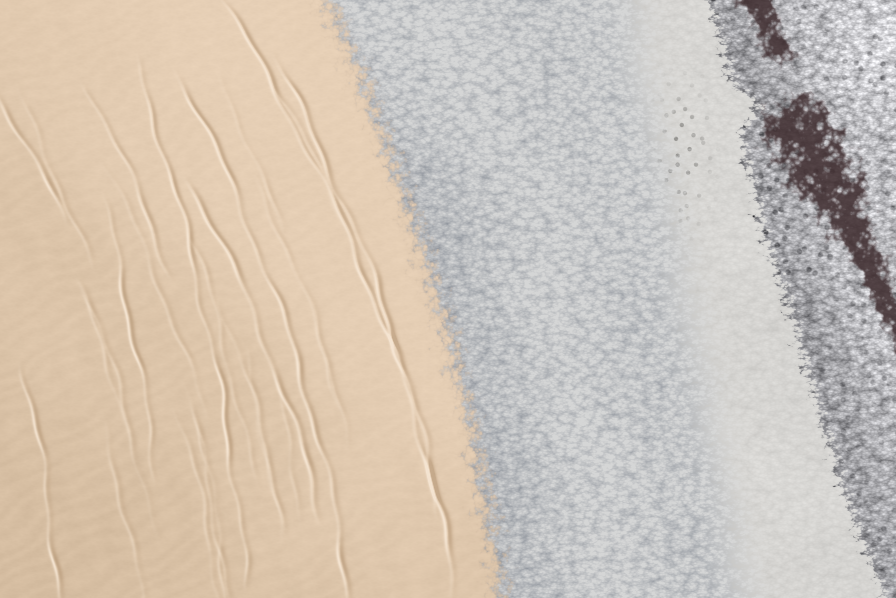
A Shadertoy shader for this texture:

```glsl
// Aerial view of a tan rippled shallow meeting a grey salt flat, with a pale track and a dark weed streak.

const vec3 WATER_LIGHT = vec3(0.905, 0.815, 0.715);
const vec3 WATER_DEEP  = vec3(0.835, 0.740, 0.630);
const vec3 CREST_LIGHT = vec3(0.97, 0.91, 0.84);
const vec3 CREST_SHADE = vec3(0.70, 0.58, 0.45);
const vec3 SALT_LIGHT  = vec3(0.835, 0.838, 0.838);
const vec3 SALT_SHADE  = vec3(0.57, 0.59, 0.62);
const vec3 TRACK       = vec3(0.835, 0.830, 0.818);
const vec3 MUD         = vec3(0.71, 0.71, 0.725);
const vec3 WEED        = vec3(0.25, 0.18, 0.19);
const float CREST_WIDTH = 0.0028;
const float BEND = 0.38;          // how much crests steepen downward
const int FAINT_CRESTS = 16;

// Main crests: start x, slope, first and last distance from the top
const vec4 CRESTS[9] = vec4[9](
    vec4( 0.370, 0.63, 0.00, 1.00), vec4( 0.405, 0.57, 0.10, 0.85),
    vec4( 0.230, 0.57, 0.12, 1.00), vec4( 0.190, 0.36, 0.10, 0.97),
    vec4( 0.128, 0.70, 0.30, 0.86), vec4( 0.067, 0.57, 0.15, 0.45),
    vec4( 0.076, 0.33, 0.33, 0.79), vec4(-0.150, 0.40, 0.62, 1.00),
    vec4(-0.103, 0.66, 0.14, 0.36));

float hash1(float n) { return fract(sin(n * 12.99) * 4375.85); }

vec2 hash2(vec2 c) {
    return fract(sin(vec2(dot(c, vec2(127.1, 311.7)), dot(c, vec2(269.5, 183.3)))) * 4375.85);
}

float bump(float x, float center, float width) {
    float d = (x - center) / width;
    return exp(-d * d);
}

// Distance to the nearest scattered cell point
float cellular(vec2 p) {
    vec2 cell = floor(p), f = fract(p);
    float nearest = 4.0;
    for (int j = -1; j <= 1; j++)
    for (int i = -1; i <= 1; i++) {
        vec2 o = vec2(i, j);
        vec2 d = o + hash2(cell + o) - f;
        nearest = min(nearest, dot(d, d));
    }
    return sqrt(nearest);
}

// Three cellular octaves, centred near zero
float grit(vec2 p) {
    mat2 turn = mat2(0.8, 0.6, -0.6, 0.8);
    float sum = 0.0, amp = 0.5;
    for (int i = 0; i < 3; i++) {
        sum += amp * (cellular(p) - 0.47);
        p = turn * p * 1.93 + 7.3;
        amp *= 0.72;
    }
    return sum;
}

// Soft large-scale mottling from layered sines, about -1 to 1
float mottle(vec2 p) {
    return 0.5 * sin(p.x + 1.7 * sin(p.y * 0.8)) + 0.3 * sin(p.y * 1.9 - p.x * 1.3 + 2.0)
         + 0.2 * sin(p.x * 3.1 + p.y * 2.7 + sin(p.y * 4.0));
}

// Signed relief of one crest: bright ridge, shade on its right
float crest(vec2 p, vec4 line, float seed) {
    float t = p.y;
    float path = line.x + line.y * (t - BEND * t * t);
    path += 0.005 * sin(t * 23.0 + seed * 4.0) + 0.0022 * sin(t * 67.0 + seed * 9.0);
    float d = (p.x - path) / sqrt(1.0 + line.y * line.y);
    float span = smoothstep(line.z - 0.02, line.z + 0.06, t) * (1.0 - smoothstep(line.w - 0.06, line.w + 0.03, t));
    float strength = 0.65 + 0.35 * sin(t * 17.0 + seed * 5.0 + sin(t * 41.0));
    return span * strength * (bump(d, 0.0, CREST_WIDTH) - 0.6 * bump(d, 1.9 * CREST_WIDTH, 1.6 * CREST_WIDTH));
}

vec3 waterColor(vec2 p) {
    float deep = smoothstep(0.0, 1.0, 0.30 + 0.45 * p.y - 0.65 * (p.x - 0.30 * p.y) + 0.10 * mottle(p * 9.0));
    vec3 col = mix(WATER_LIGHT, WATER_DEEP, deep);
    // Swell along the shore and fine oblique ripples
    float warp = mottle(p * 13.0);
    float swell = sin((p.x - 0.32 * p.y) * 95.0 + 3.0 * warp);
    float ripple = sin(dot(p, vec2(95.0, 190.0)) + 4.0 * mottle(p * 24.0));
    float calm = 0.35 + 0.65 * deep;
    col += calm * (0.010 * swell * warp + 0.009 * ripple) + 0.028 * grit(p * vec2(55.0, 110.0));
    float relief = 0.0;
    for (int i = 0; i < 9; i++) relief += crest(p, CRESTS[i], float(i));
    for (int i = 0; i < FAINT_CRESTS; i++) {
        float k = float(i), first = hash1(k + 3.0) * 0.75;
        vec4 line = vec4(-0.16 + 0.036 * k, 0.42 + 0.25 * hash1(k + 9.0), first, first + 0.2 + 0.25 * hash1(k + 5.0));
        relief += 0.38 * crest(p, line, k + 20.0);
    }
    col = mix(col, CREST_LIGHT, clamp(relief, 0.0, 0.85));
    return mix(col, CREST_SHADE, clamp(-relief, 0.0, 0.6));
}

vec3 flatColor(vec2 p, float shore) {
    float t = p.y, grain = grit(p * vec2(48.0, 78.0));
    float soft = mottle(p * vec2(12.0, 17.0));
    // Grey salt, darker beside the water
    float shade = 0.21 + 0.25 * bump(p.x - shore, 0.04, 0.09) * smoothstep(0.0, 0.4, t)
                + 0.10 * bump(p.x - shore, 0.32, 0.10) + 0.05 * soft + 1.25 * grain;
    vec3 col = mix(SALT_LIGHT, SALT_SHADE, clamp(shade, 0.0, 1.0));
    // Smooth pale track
    float left = p.x - (1.055 + 0.19 * t) + 0.012 * soft + 0.10 * grain;
    float right = p.x - (1.19 + 0.20 * t + 0.085 * t * t + 0.035 * bump(t, 0.18, 0.03)) + 0.006 * soft + 0.05 * grain;
    vec3 track = TRACK + 0.012 * soft - 0.10 * grain;
    float specks = smoothstep(0.20, 0.10, cellular(p * 42.0)) * bump(p.x, 1.14, 0.04) * bump(t, 0.26, 0.10);
    col = mix(col, track - 0.28 * specks, smoothstep(-0.04, 0.05, left));
    // Speckled mud beyond the track
    vec3 mud = MUD - 0.10 * bump(right, 0.02, 0.06) + 0.09 * bump(p.x, 1.47, 0.08) * bump(t, 0.05, 0.16);
    mud += 0.025 * soft - 0.62 * grain;
    mud -= 0.30 * smoothstep(0.22, 0.10, cellular(p * 36.0 + 4.0)) * (0.5 + 0.5 * soft);
    // Dark weed streak, broken into clumps
    float offset = p.x - (1.27 + 0.30 * t + 0.25 * t * t) + 0.010 * soft;
    float width = 0.028 + 0.040 * bump(t, 0.26, 0.11);
    float density = bump(offset, 0.0, width) * (1.0 - 0.9 * bump(t, 0.135, 0.03));
    float weed = smoothstep(0.25, 0.85, density + 1.5 * grit(p * 32.0 + 11.0) + 0.10 * soft);
    mud = mix(mud, WEED, 0.88 * weed * smoothstep(0.03, 0.25, density));
    return mix(col, mud, smoothstep(-0.006, 0.008, right));
}

void mainImage(out vec4 fragColor, in vec2 fragCoord) {
    // x runs right, y runs down from the top, both in canvas heights
    vec2 p = fragCoord / iResolution.y;
    p.x *= 1.5 * iResolution.y / iResolution.x;
    p.y = 1.0 - p.y;
    float shore = 0.547 + 0.45 * p.y - 0.157 * p.y * p.y;
    float edge = p.x - shore + 0.004 * mottle(p * 40.0) + 0.07 * grit(p * 50.0);
    vec3 col = mix(waterColor(p), flatColor(p, shore), smoothstep(-0.020, 0.016, edge));
    col -= vec3(0.05, 0.05, 0.045) * bump(edge, 0.0, 0.018);
    fragColor = vec4(clamp(col, 0.0, 1.0), 1.0);
}
```
